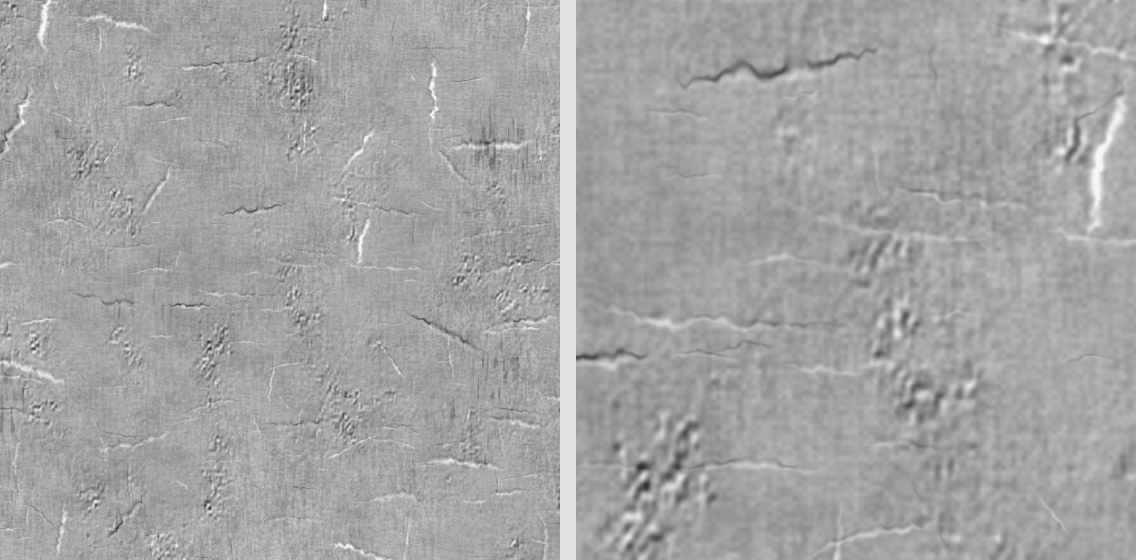
Left: the whole. Right: its middle third, enlarged.
Write a three.js fragment shader that draws this texture.

```glsl
// Grey plaster wall with fine brushed grain, embossed creases and rough patches.
varying vec2 vUv;

float hash(vec2 p) {
  return fract(sin(dot(p, vec2(127.1, 311.7))) * 43758.5453);
}

float noise(vec2 p) {
  vec2 i = floor(p), f = fract(p);
  f = f * f * (3.0 - 2.0 * f);
  return mix(mix(hash(i), hash(i + vec2(1.0, 0.0)), f.x),
             mix(hash(i + vec2(0.0, 1.0)), hash(i + vec2(1.0, 1.0)), f.x), f.y);
}

float fbm(vec2 p) {
  float sum = 0.0, amp = 0.5;
  for (int i = 0; i < 4; i++) {
    sum += amp * noise(p);
    p = p * 2.03 + 17.3;
    amp *= 0.5;
  }
  return sum;
}

// Mostly level creases, some upright, a few slanted.
float creaseAngle(float pick, float jitter) {
  float spread = jitter - 0.5;
  if (pick < 0.62) return spread * 0.45;
  if (pick < 0.82) return 1.57 + spread * 0.35;
  return spread * 2.6;
}

// One ragged ridge: a lit crest with a shadow along one side.
float crease(vec2 q, float halfLength, float width, float bend, float seed) {
  float along = abs(q.x) / halfLength;
  if (along > 1.0) return 0.0;
  q.y += bend * q.x * q.x / halfLength;
  q.y += (noise(vec2(q.x * 40.0, seed)) - 0.5) * width * 3.2;
  q.y += (noise(vec2(q.x * 190.0, seed + 9.0)) - 0.5) * width * 1.8;
  float taper = smoothstep(1.0, 0.3, along);
  float broken = smoothstep(0.2, 0.65, noise(vec2(q.x * 90.0, seed + 31.0)));
  float w = width * (0.5 + 0.5 * taper) * (0.7 + 0.5 * broken);
  float crest = q.y / w;
  float shade = (q.y - 2.0 * w) / (w * 0.9);
  float lit = exp(-crest * crest) * (0.4 + 0.6 * broken);
  float dark = exp(-shade * shade) * (1.0 - 0.6 * broken);
  float balance = smoothstep(0.1, 0.7, hash(vec2(seed, 4.7)));
  return taper * (lit * mix(0.3, 1.0, balance) - dark * mix(1.0, 0.35, balance));
}

// Scatters creases over a jittered grid.
float creases(vec2 p, float cells, float density, float reach, float width, float seed) {
  vec2 home = floor(p * cells);
  float sum = 0.0;
  for (int y = -1; y <= 1; y++) {
    for (int x = -1; x <= 1; x++) {
      vec2 id = home + vec2(float(x), float(y));
      vec2 key = id + seed;
      if (hash(key + 3.1) > density) continue;
      vec2 center = (id + vec2(hash(key), hash(key + 5.7))) / cells;
      float angle = creaseAngle(hash(key + 11.3), hash(key + 17.9));
      float c = cos(angle), s = sin(angle);
      vec2 q = mat2(c, -s, s, c) * (p - center);
      float size = hash(key + 23.5);
      float strength = 0.4 + 0.6 * hash(key + 29.1);
      float bend = (hash(key + 37.7) - 0.5) * 0.35;
      sum += strength * crease(q, reach * (0.4 + 0.6 * size) / cells,
                               width * (0.7 + 0.5 * size), bend, hash(key + 41.9) * 90.0);
    }
  }
  return sum;
}

// Relief of a noise field lit from the upper left.
float emboss(vec2 p) {
  return noise(p) - noise(p + vec2(-0.5, 0.6));
}

void main() {
  vec2 p = vUv;

  // Soft cloudy tone
  float tone = 0.65 + 0.10 * (fbm(p * 5.0 + 2.0) - 0.47);
  tone += 0.06 * (noise(p * vec2(22.0, 28.0) + 63.0) - 0.5);

  // Brushed grain, upright and level, stronger in some areas
  float wear = smoothstep(0.3, 0.7, fbm(p * 7.0 + 40.0));
  tone += (noise(p * vec2(290.0, 60.0)) - 0.5) * mix(0.05, 0.11, wear);
  tone += (noise(p * vec2(70.0, 280.0) + 70.0) - 0.5) * 0.05;
  tone += (noise(p * 330.0 + 13.0) - 0.5) * mix(0.07, 0.12, wear);

  // Crumbled patches, pitted lightly over a wide area, and upright scuffs
  float lumps = fbm(p * vec2(13.0, 8.0) + 8.0) + 0.25 * (noise(p * 70.0) - 0.5);
  float rough = 0.18 * smoothstep(0.4, 0.6, lumps) + 0.82 * smoothstep(0.62, 0.8, lumps);
  tone += rough * (emboss(p * vec2(215.0, 165.0)) * 0.5 - 0.03);
  float scuffed = smoothstep(0.56, 0.74, fbm(p * vec2(9.0, 8.0) + 91.0));
  tone -= scuffed * smoothstep(0.5, 0.9, noise(p * vec2(240.0, 34.0) + 5.0)) * 0.16;

  // Creases from bold to hairline, crumbling at the rim
  vec2 warped = p + 0.010 * (vec2(noise(p * 16.0), noise(p * 16.0 + 50.0)) - 0.5);
  warped += 0.0025 * (vec2(noise(p * 150.0), noise(p * 150.0 + 50.0)) - 0.5);
  tone += 0.44 * creases(warped, 6.0, 0.8, 0.62, 0.0032, 12.0);
  tone += 0.24 * creases(warped, 9.0, 0.75, 0.75, 0.0018, 57.0);
  tone += 0.16 * creases(warped, 17.0, 0.6, 0.7, 0.0016, 103.0);

  gl_FragColor = vec4(vec3(clamp(tone, 0.2, 0.96)), 1.0);
}
```
